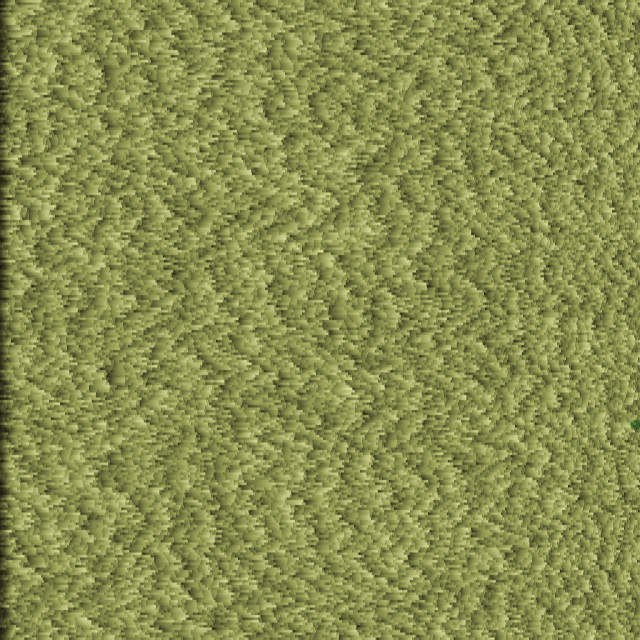
Reproduce this texture procedurally as a Shadertoy shader.

```glsl
float hash(vec2 p) {
    vec3 q = fract(p.xyx * 0.1031);
    q += dot(q, q.yzx + 33.33);
    return fract((q.x + q.y) * q.z);
}

float noise(vec2 p) {
    vec2 cell = floor(p), f = fract(p);
    f = f * f * (3.0 - 2.0 * f);
    return mix(mix(hash(cell), hash(cell + vec2(1, 0)), f.x),
               mix(hash(cell + vec2(0, 1)), hash(cell + vec2(1, 1)), f.x), f.y);
}

// One layer of tufts: dark root on the left, pale tip cut off sharply on the right
float tufts(float x, float row, float freq, float seed) {
    float clump = noise(vec2(x * freq * 0.32, row / 256.0 * freq * 2.3) + seed);
    float fray = noise(vec2(x * freq * 0.6 + seed, row + seed * 3.0));
    float s = fract(x * freq + 1.7 * clump + 0.5 * fray + row / 256.0 * freq * 0.2);
    float edge = freq * 1.3 / iResolution.x;
    return pow(s, 0.6) * (1.0 - smoothstep(1.0 - edge, 1.0, s));
}

// Brightness along one thin horizontal row of fibres
float fibreRow(float x, float row) {
    float bentX = x + 0.12 * pow(x, 6.0);
    float v = 0.40 * tufts(bentX, row, 14.0, 11.0)
            + 0.34 * tufts(bentX, row, 25.0, 47.0)
            + 0.26 * tufts(bentX, row, 43.0, 83.0);
    float streak = noise(vec2(x * 70.0, row + 300.0)) - 0.5;
    float patches = noise(vec2(x * 16.0, row / 7.0) + 150.0) - 0.5;
    float light = 0.555 + 0.70 * (v - 0.59) + 0.13 * streak + 0.07 * patches;

    // Frayed shadow along the left border
    float border = x + 0.012 * (hash(vec2(row, 5.0)) - 0.5);
    return light * mix(0.25, 1.0, smoothstep(-0.006, 0.022, border));
}

void mainImage(out vec4 fragColor, in vec2 fragCoord) {
    vec2 uv = fragCoord / iResolution.xy;

    // Blend neighbouring rows for soft fibre edges
    float y = uv.y * 256.0 - 0.5;
    float row = floor(y);
    float light = mix(fibreRow(uv.x, row), fibreRow(uv.x, row + 1.0),
                      smoothstep(0.15, 0.85, y - row));
    light = clamp(light, 0.08, 0.9);

    // Olive shades with paler, less saturated tips
    vec3 olive = vec3(0.955, 1.0, 0.535) * light;
    olive += vec3(0.02, 0.0, 0.10) * smoothstep(0.62, 0.77, light);

    // Small green leaf at the right border
    float leaf = length((uv - vec2(0.995, 0.337)) / vec2(0.014, 0.009));
    leaf += 0.5 * (noise(uv * 150.0) - 0.5);
    vec3 green = vec3(0.50, 0.80, 0.36) * light;
    fragColor = vec4(mix(green, olive, smoothstep(0.6, 1.1, leaf)), 1.0);
}
```
